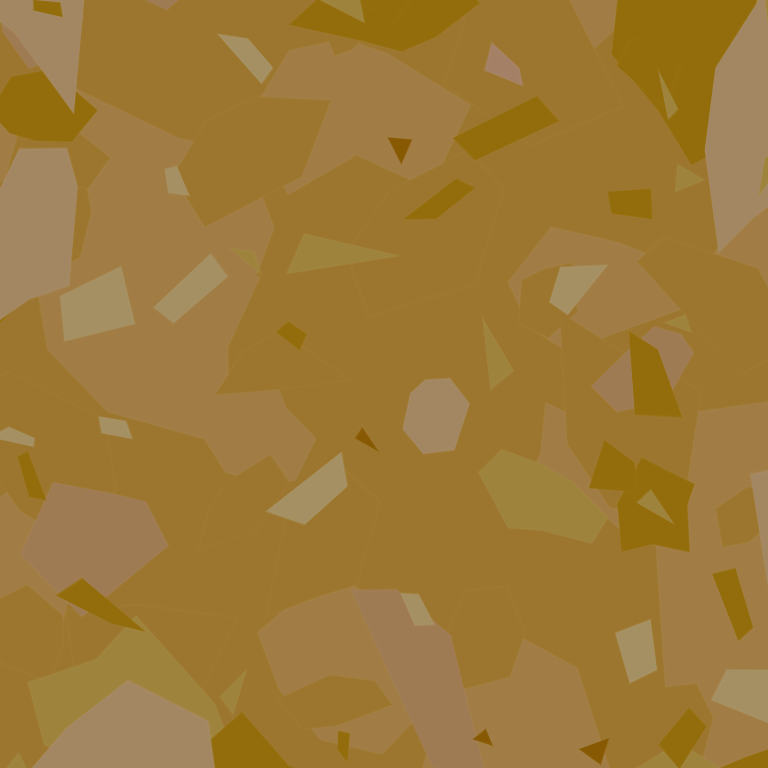
A three.js fragment shader for this background:

```glsl
// Flat ochre camouflage made of torn, angular paper-like patches.
// Each layer scatters jagged star polygons on a jittered, rotated grid;
// layers are painted from broad tan areas up to small bright shards.

varying vec2 vUv;

const vec3 OCHRE  = vec3(0.610, 0.462, 0.180);
const vec3 TAN    = vec3(0.630, 0.490, 0.270);
const vec3 MUSTARD = vec3(0.575, 0.425, 0.045);
const vec3 OLIVE  = vec3(0.620, 0.515, 0.240);
const vec3 ROSE   = vec3(0.622, 0.482, 0.325);
const vec3 PALE   = vec3(0.640, 0.530, 0.385);
const vec3 CREAM  = vec3(0.645, 0.565, 0.390);
const vec3 BLUSH  = vec3(0.645, 0.505, 0.400);
const vec3 RUST   = vec3(0.530, 0.350, 0.010);

const float EDGE = 0.0012;        // half width of the smoothed outline
const float RIM_WIDTH = 0.003;    // faint line along each outline
const float RIM_LIGHT = 0.010;
const float MIN_SIZE = 0.35;      // smallest patch, relative to the largest
const float NOTCH = 0.40;         // shortest corner, relative to the longest
const float CORNER_JITTER = 0.40;
const float TAU = 6.283185;

vec3 hash3(vec2 p, float seed) {
  vec3 q = fract(p.xyx * vec3(0.1031, 0.1030, 0.0973) + seed * 0.137);
  q += dot(q, q.yxz + 33.33);
  return fract((q.xxy + q.yzz) * q.zyx);
}

mat2 rotation(float angle) {
  float c = cos(angle), s = sin(angle);
  return mat2(c, s, -s, c);
}

// Turn (in sectors) and radius of one polygon corner.
vec2 corner(float index, float sides, vec2 id, float seed) {
  float wrapped = mod(index + sides, sides);
  vec3 h = hash3(id + vec2(17.0, 29.0) * (wrapped + 1.0), seed + 3.7);
  return vec2(index + 0.5 + CORNER_JITTER * (h.x - 0.5), mix(NOTCH, 1.0, h.y));
}

vec2 fromPolar(vec2 c, float sides) {
  float angle = c.x * TAU / sides;
  return c.y * vec2(cos(angle), sin(angle));
}

// Signed distance to the side of a jagged polygon facing point q.
float jaggedPolygon(vec2 q, float sides, vec2 id, float seed) {
  float turn = fract(atan(q.y, q.x) / TAU) * sides;
  float k = floor(turn);
  vec2 here = corner(k, sides, id, seed);
  bool before = turn < here.x;
  vec2 other = corner(before ? k - 1.0 : k + 1.0, sides, id, seed);
  vec2 a = fromPolar(before ? other : here, sides);
  vec2 b = fromPolar(before ? here : other, sides);
  vec2 side = b - a;
  return dot(q - a, vec2(side.y, -side.x)) / max(length(side), 0.001);
}

// Distance to the nearest patch of a layer, in canvas units.
// cell: grid pitch, reach: largest radius in cells, chance: share of used cells.
float patches(float cell, float reach, float stretch, float sides,
              float chance, float seed) {
  vec2 p = rotation(seed * 1.7) * (vUv - 0.5) / cell + seed * vec2(3.31, 5.77);
  vec2 home = floor(p);
  float nearest = 1.0;
  for (int y = -1; y <= 1; y++) {
    for (int x = -1; x <= 1; x++) {
      vec2 id = home + vec2(float(x), float(y));
      vec3 place = hash3(id, seed);
      vec3 form = hash3(id + 61.0, seed + 1.9);
      if (place.z > chance) continue;
      float size = reach * mix(MIN_SIZE, 1.0, form.x * form.x);
      float pull = mix(1.0, stretch, form.y);
      vec2 q = p - id - mix(vec2(0.15), vec2(0.85), place.xy);
      if (length(q) > size * pull + 0.1) continue;
      q = rotation(form.z * TAU) * q * vec2(1.0 / pull, pull) / size;
      nearest = min(nearest, jaggedPolygon(q, sides, id, seed) * size * cell);
    }
  }
  return nearest;
}

void paint(inout vec3 color, vec3 ink, float d) {
  color = mix(color, ink, 1.0 - smoothstep(-EDGE, EDGE, d));
  color += RIM_LIGHT * (1.0 - smoothstep(0.0, RIM_WIDTH, abs(d)));
}

void main() {
  vec3 color = OCHRE;

  // Broad ground, then notches cut back to the base tone
  paint(color, TAN, patches(0.32, 0.95, 1.2, 8.0, 0.94, 1.0));
  paint(color, OCHRE, patches(0.22, 0.75, 1.4, 6.0, 0.80, 2.0));

  // Medium patches
  paint(color, OLIVE, patches(0.33, 0.65, 1.5, 8.0, 0.35, 3.0));
  paint(color, MUSTARD, patches(0.33, 0.64, 1.3, 8.0, 0.45, 4.0));
  paint(color, ROSE, patches(0.33, 0.62, 1.7, 7.0, 0.40, 5.0));
  paint(color, PALE, patches(0.28, 0.62, 1.7, 7.0, 0.38, 6.0));

  // Small shards
  paint(color, MUSTARD, patches(0.13, 0.55, 1.9, 4.0, 0.28, 7.0));
  paint(color, OLIVE, patches(0.14, 0.50, 2.1, 3.0, 0.25, 8.0));
  paint(color, CREAM, patches(0.17, 0.50, 1.8, 4.0, 0.22, 9.0));
  paint(color, BLUSH, patches(0.22, 0.40, 1.7, 4.0, 0.18, 10.0));
  paint(color, RUST, patches(0.25, 0.14, 1.5, 3.0, 0.12, 11.0));

  gl_FragColor = vec4(color, 1.0);
}
```
